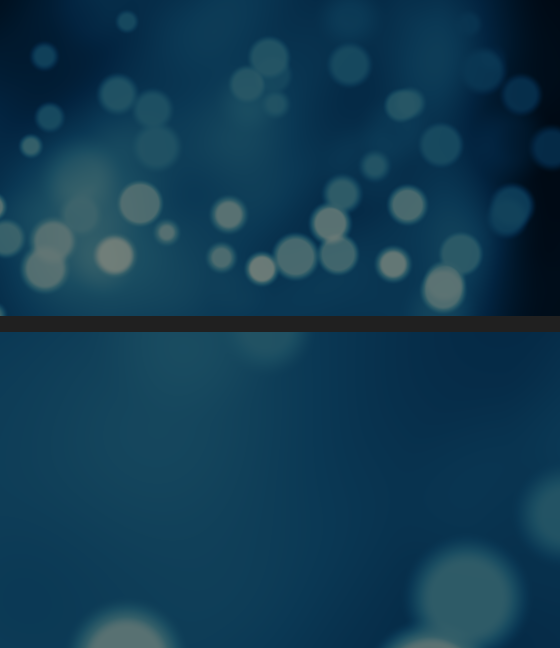
Top: the whole. Bottom: its middle third, enlarged.
This background is drawn by a WebGL 2 fragment shader. Its source:

```glsl
#version 300 es
precision highp float;

#define DISC_GRID ivec2(10, 6)
#define HAZE_GRID ivec2(6, 3)
#define DISC_SHARE 0.72
#define DISC_RADIUS vec2(0.018, 0.069)
#define DISC_BLUR vec2(0.011, 0.019)
#define DISC_OPACITY 0.86
#define HAZE_RADIUS vec2(0.06, 0.11)
#define HAZE_BLUR 0.05
#define HAZE_GAIN 0.7
#define BASE_TONE 2.3
#define NOISE_GAIN 0.8

uniform vec2 u_resolution;
out vec4 outColor;

// Tones from night blue through teal to warm grey
const vec3 RAMP[8] = vec3[8](
    vec3(0.00, 0.02, 0.05), vec3(0.00, 0.08, 0.15),
    vec3(0.01, 0.14, 0.25), vec3(0.04, 0.22, 0.33),
    vec3(0.10, 0.30, 0.38), vec3(0.20, 0.37, 0.41),
    vec3(0.40, 0.47, 0.46), vec3(0.54, 0.56, 0.51));

vec3 toneColor(float tone) {
    float t = clamp(tone, 0.0, 6.99);
    int i = int(t);
    return mix(RAMP[i], RAMP[i + 1], fract(t));
}

vec2 hash2(vec2 p) {
    vec3 q = fract(p.xyx * vec3(0.1031, 0.1030, 0.0973));
    q += dot(q, q.yzx + 33.33);
    return fract((q.xx + q.yz) * q.zy);
}

float gradientDot(vec2 cell, vec2 offset) {
    float angle = 6.2832 * hash2(cell + 57.0).x;
    return dot(vec2(cos(angle), sin(angle)), offset);
}

float gradientNoise(vec2 p) {
    vec2 i = floor(p), f = p - i;
    vec2 u = f * f * f * (f * (f * 6.0 - 15.0) + 10.0);
    vec2 e = vec2(0.0, 1.0);
    return mix(mix(gradientDot(i, f), gradientDot(i + e.yx, f - e.yx), u.x),
               mix(gradientDot(i + e, f - e), gradientDot(i + 1.0, f - 1.0), u.x), u.y);
}

float glow(vec2 p, vec2 center, vec2 size) {
    vec2 d = (p - center) / size;
    return exp(-dot(d, d));
}

float disc(vec2 p, vec2 center, float radius, float blur) {
    return 1.0 - smoothstep(radius - blur, radius + blur, length(p - center));
}

// Broad light and shade behind the discs
float backdropTone(vec2 p) {
    float tone = BASE_TONE;
    tone += 2.5 * glow(p, vec2(0.33, 0.24), vec2(0.27, 0.30));
    tone += 1.0 * glow(p, vec2(0.70, 0.80), vec2(0.24, 0.25));
    tone += 1.1 * glow(p, vec2(0.80, 0.47), vec2(0.18, 0.20));
    tone += 0.8 * glow(p, vec2(1.34, 0.82), vec2(0.15, 0.20));
    tone += 0.9 * glow(p, vec2(1.00, 0.02), vec2(0.38, 0.18));
    tone += 1.0 * glow(p, vec2(1.50, 0.22), vec2(0.14, 0.22));
    tone -= 1.9 * smoothstep(1.38, 1.74, p.x);
    tone -= 1.6 * (1.0 - smoothstep(0.0, 0.42, p.x)) * smoothstep(0.45, 1.0, p.y);
    vec2 slanted = vec2(dot(p, vec2(0.8, 0.6)) * 2.2, dot(p, vec2(-0.6, 0.8)) * 4.0);
    return tone + NOISE_GAIN * gradientNoise(slanted + 3.7);
}

// Discs are warm low on the left, teal above and blue on the right
float discTone(vec2 center, float variation) {
    float tone = mix(6.75, 4.7, smoothstep(0.08, 0.85, center.y));
    return tone - 1.9 * smoothstep(1.2, 1.65, center.x) - 1.1 * variation;
}

void main() {
    vec2 p = gl_FragCoord.xy / u_resolution.y;
    vec2 canvas = vec2(u_resolution.x / u_resolution.y, 1.0);
    float tone = backdropTone(p);

    // Large, strongly defocused spots
    for (int i = 0; i < HAZE_GRID.x * HAZE_GRID.y; i++) {
        vec2 cell = vec2(i % HAZE_GRID.x, i / HAZE_GRID.x);
        vec2 center = (cell + hash2(cell + 11.0)) / vec2(HAZE_GRID) * canvas;
        vec2 trait = hash2(cell + 29.0);
        float radius = mix(HAZE_RADIUS.x, HAZE_RADIUS.y, trait.x);
        tone += HAZE_GAIN * trait.y * disc(p, center, radius, HAZE_BLUR);
    }

    // Scattered translucent discs
    for (int i = 0; i < DISC_GRID.x * DISC_GRID.y; i++) {
        vec2 cell = vec2(i % DISC_GRID.x, i / DISC_GRID.x);
        vec2 jitter = mix(vec2(-0.2), vec2(1.2), hash2(cell + 83.0));
        vec2 center = (cell + jitter) / vec2(DISC_GRID) * canvas;
        vec2 trait = hash2(cell + 131.0);
        vec2 look = hash2(cell + 197.0);
        float share = DISC_SHARE * (1.0 - 0.6 * smoothstep(0.75, 0.95, center.y));
        if (trait.x > share) continue;
        float radius = mix(DISC_RADIUS.x, DISC_RADIUS.y, sqrt(trait.y));
        float blur = mix(DISC_BLUR.x, DISC_BLUR.y, look.x);
        float lit = max(tone + 0.15, discTone(center, look.y));
        tone = mix(tone, lit, DISC_OPACITY * disc(p, center, radius, blur));
    }

    outColor = vec4(toneColor(tone), 1.0);
}
```
